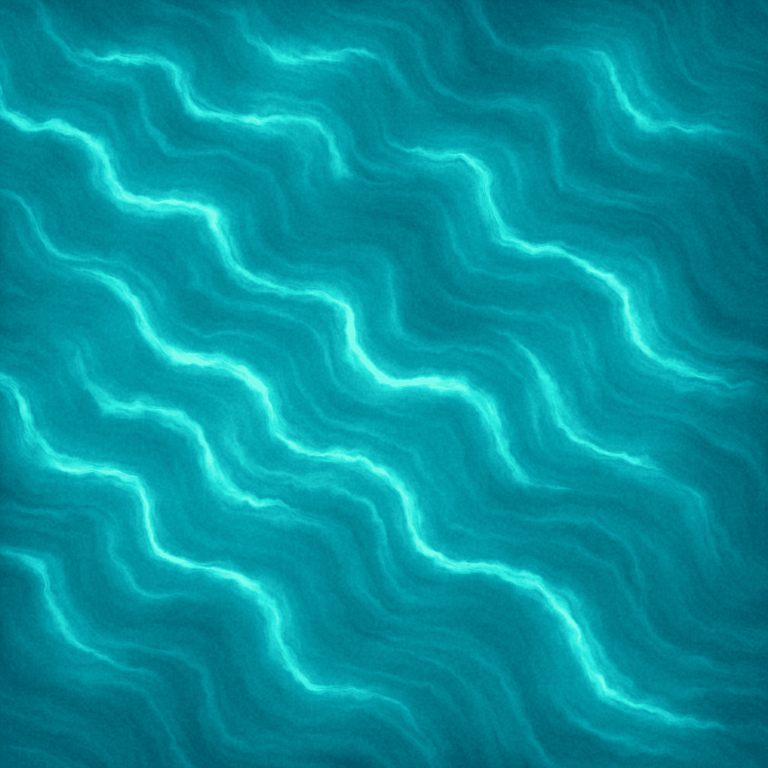
Give the GLSL for this background, as a Shadertoy shader.

```glsl
// Glowing turquoise water: wavy diagonal light crests over brushed, grainy teal.

const float TAU = 6.2831853;
const vec3 DEEP  = vec3(0.00, 0.35, 0.42);
const vec3 TEAL  = vec3(0.01, 0.64, 0.69);
const vec3 AQUA  = vec3(0.14, 0.90, 0.87);
const vec3 FOAM  = vec3(0.46, 0.98, 0.92);

// Each crest: height at the left edge (down from the top), slope, first x, last x
const int CRESTS = 11;
const vec4 crests[CRESTS] = vec4[CRESTS](
    vec4( 0.118, 0.69, -0.15, 0.82),
    vec4( 0.275, 0.74,  0.02, 0.98),
    vec4( 0.407, 0.69,  0.02, 0.51),
    vec4( 0.511, 0.85, -0.15, 0.62),
    vec4( 0.725, 0.91, -0.08, 0.27),
    vec4( 0.270, 0.50, -0.10, 0.22),
    vec4(-0.262, 0.82,  0.45, 1.06),
    vec4(-0.121, 0.88,  0.59, 1.01),
    vec4( 0.013, 0.42,  0.02, 0.56),
    vec4(-0.068, 0.33,  0.24, 0.62),
    vec4(-0.352, 0.58,  0.69, 1.04));

float hash(vec2 cell) {
    vec3 h = fract(cell.xyx * vec3(0.1031, 0.1030, 0.0973));
    h += dot(h, h.yzx + 33.33);
    return fract((h.x + h.y) * h.z);
}

float cornerSlope(vec2 cell, vec2 offset) {
    float angle = TAU * hash(cell);
    return dot(vec2(cos(angle), sin(angle)), offset);
}

float gradientNoise(vec2 p) {
    vec2 i = floor(p), f = p - i;
    vec2 u = f * f * f * (f * (f * 6.0 - 15.0) + 10.0);
    vec2 e = vec2(1.0, 0.0);
    float low  = mix(cornerSlope(i, f), cornerSlope(i + e, f - e), u.x);
    float high = mix(cornerSlope(i + e.yx, f - e.yx), cornerSlope(i + 1.0, f - 1.0), u.x);
    return mix(low, high, u.y);
}

float fbm(vec2 p) {
    float sum = 0.0, gain = 0.6;
    for (int i = 0; i < 4; i++) {
        sum += gain * gradientNoise(p);
        p = mat2(1.6, 1.2, -1.2, 1.6) * p + 7.3;
        gain *= 0.5;
    }
    return sum;
}

// Swell that lengthens downstream: x = vertical shift, y = its rate along the flow
vec2 swell(vec2 p, float steepness) {
    float s = dot(p, vec2(0.8, 0.6)) + 0.16 * (p.y - 0.75 * p.x) - 0.25;
    float cycles = s * (5.64 - 1.315 * s);
    float frequency = max(5.64 - 2.63 * s, 1.5);
    return steepness * vec2(sin(TAU * cycles) / frequency, TAU * cos(TAU * cycles));
}

// Signed distance to a sloped line carried by the swell
float crestDistance(vec2 p, vec2 wave, float height, float slope) {
    vec2 gradient = vec2(-slope - 0.8 * wave.y, 1.0 - 0.6 * wave.y);
    return (p.y - wave.x - height - slope * p.x) / length(gradient);
}

// Faint secondary ripples in repeated lanes, broken up along their length
float veins(vec2 p, vec2 wave, float spacing, float seed) {
    float drift = 0.06 * gradientNoise(p * 3.5 + seed);
    float field = (p.y - wave.x - 0.72 * p.x + drift) / spacing + seed;
    float lane = floor(field);
    float d = abs(crestDistance(p, wave, (lane + 0.5 - seed) * spacing - drift, 0.72));
    float along = dot(p, vec2(0.8, 0.6));
    float gate = smoothstep(-0.2, 0.25, gradientNoise(vec2(along * 3.5, lane * 5.7 + seed)));
    return gate * (0.6 * exp(-d / 0.012) + 0.5 * exp(-d * d / 0.000025));
}

vec3 waterColor(float level) {
    vec3 color = mix(DEEP, TEAL, clamp(level / 0.5, 0.0, 1.0));
    color = mix(color, AQUA, clamp((level - 0.5) / 0.38, 0.0, 1.0));
    return mix(color, FOAM, clamp((level - 0.88) / 0.3, 0.0, 1.0));
}

void mainImage(out vec4 fragColor, in vec2 fragCoord) {
    vec2 uv = fragCoord / iResolution.xy;
    vec2 p = vec2(uv.x, 1.0 - uv.y);

    // Brush wobble, from loose strokes down to bristle marks
    vec2 q = p + 0.022 * vec2(fbm(p * 9.0), fbm(p * 9.0 + 31.0));
    q += 0.009 * vec2(fbm(p * 32.0 + 3.0), fbm(p * 32.0 + 57.0));
    vec2 wave = swell(q, 0.12);

    // Streaks and bristles stretched along the flow
    vec2 flow = vec2(dot(q, vec2(0.8, 0.6)), q.y - wave.x - 0.72 * q.x);
    float streak = fbm(flow * vec2(5.0, 22.0));
    float bristle = fbm(flow * vec2(22.0, 85.0) + 13.0);

    // Main crests: ragged bright core, soft painted band, wide glow
    float dark = 1.0, core = 0.0, band = 0.0;
    float ragged = 0.0065 * (1.0 + 1.3 * fbm(p * 14.0 + 5.0) + 0.7 * bristle);
    for (int i = 0; i < CRESTS; i++) {
        vec4 c = crests[i];
        float fade = smoothstep(c.z, c.z + 0.16, q.x) * (1.0 - smoothstep(c.w - 0.22, c.w, q.x));
        float strength = fade * mix(0.4, 1.0, smoothstep(0.15, 0.5, c.w - c.z));
        float d = abs(crestDistance(q, wave, c.x, c.y));
        float width = ragged * (0.5 + 0.5 * fade);
        dark *= 1.0 - 0.85 * strength * exp(-d / 0.042);
        band = max(band, strength * exp(-d * d / 0.00028));
        core = max(core, strength * exp(-d * d / (width * width)));
    }

    // Ripples and fine grain
    float ripple = veins(q, wave, 0.085, 0.3) + 0.8 * veins(q, wave, 0.061, 4.7);
    float grain = gradientNoise(p * 250.0) + 0.6 * gradientNoise(p * 120.0 + 9.0);

    // Light falls off towards the edges and drifts in broad patches
    float center = pow(max(16.0 * uv.x * (1.0 - uv.x) * uv.y * (1.0 - uv.y), 0.0), 0.4);
    float level = 0.03 + 0.19 * center + 0.13 * gradientNoise(p * 5.0 + 2.0);
    level += 0.46 * (1.0 - dark) + band * (0.13 + 0.2 * bristle) + core * (0.27 + 0.3 * bristle);
    level += 0.17 * ripple * (0.45 + 0.55 * center) * (1.0 + 0.8 * bristle);
    level += 0.2 * streak + 0.07 * bristle + 0.07 * grain;

    fragColor = vec4(waterColor(level), 1.0);
}
```
